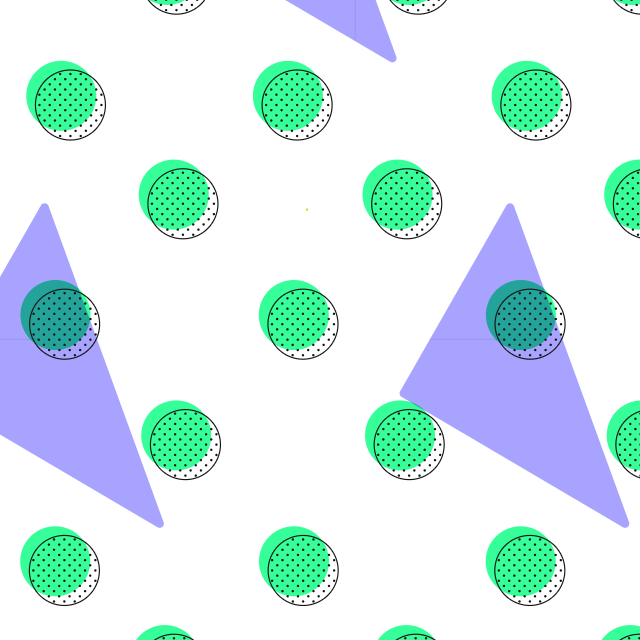
Give the GLSL for this pattern, as a Shadertoy shader.

```glsl
// Offset from the nearest copy of a point; every other row shifts by half a cell
vec2 halfDrop(vec2 p, vec2 center) {
    vec2 d = p - center;
    float row = round(d.y);
    d.y -= row;
    d.x += 0.5 * row;
    d.x -= round(d.x);
    return d;
}

float triangleDistance(vec2 p, vec2 a, vec2 b, vec2 c) {
    vec2 corners[3] = vec2[3](a, b, c);
    float nearest = 1e3;
    float side = -1e3;
    for (int i = 0; i < 3; i++) {
        vec2 start = corners[i];
        vec2 edge = corners[(i + 1) % 3] - start;
        vec2 q = p - start;
        float along = clamp(dot(q, edge) / dot(edge, edge), 0.0, 1.0);
        nearest = min(nearest, length(q - edge * along));
        side = max(side, edge.x * q.y - edge.y * q.x);
    }
    return side < 0.0 ? -nearest : nearest;
}

// Staggered dots: grid centers plus grid corners
float dotDistance(vec2 p) {
    vec2 g = abs(fract(p / 0.0222) - 0.5);
    return min(length(g), length(0.5 - g)) * 0.0222 - 0.0025;
}

float coverage(float dist, float pixel) {
    return clamp(0.5 - dist / pixel, 0.0, 1.0);
}

void mainImage(out vec4 fragColor, in vec2 fragCoord) {
    // One unit is one cell, measured down from the top edge
    vec2 uv = fragCoord / iResolution.y;
    vec2 p = vec2(uv.x, 1.0 - uv.y) * 1.375;
    float pixel = 1.375 / iResolution.y;

    vec3 lilac = vec3(0.66, 0.64, 1.0);
    vec3 green = vec3(0.21, 1.0, 0.6);
    vec3 ink = vec3(0.08);

    // Rounded triangle with a hairline seam whose direction alternates by row
    vec2 t = halfDrop(p, vec2(1.1, 0.79));
    float tri = triangleDistance(t, vec2(-0.0042, -0.3442),
        vec2(-0.2325, 0.0551), vec2(0.243, 0.335)) - 0.009;
    float oddRow = mod(round(p.y - 0.79), 2.0);
    float seam = oddRow > 0.5 ? abs(t.x - 0.163) : max(abs(t.y + 0.0613), t.x + 0.02);
    lilac *= 1.0 - 0.1 * coverage(seam - 0.0009, pixel);
    vec3 color = mix(vec3(1.0), lilac, coverage(tri, pixel));

    // Two discs per row: x of the first, x of the second, shared y
    vec3 rows[4] = vec3[4](
        vec3(0.1513, 0.6383, 0.2256), vec3(0.393, 0.8738, 0.4378),
        vec3(0.1388, 0.6509, 0.6965), vec3(0.3984, 0.8791, 0.9552));
    float disc = 1e3;
    float lines = 1e3;
    for (int i = 0; i < 8; i++) {
        vec3 row = rows[i / 2];
        vec2 d = halfDrop(p, vec2(i % 2 == 0 ? row.x : row.y, row.z));
        float ring = length(d) - 0.0752;
        disc = min(disc, length(d + 0.0197) - 0.0752);
        lines = min(lines, abs(ring) - 0.00125);
        lines = min(lines, max(ring, dotDistance(d)));
    }
    color *= mix(vec3(1.0), green, coverage(disc, pixel));
    color = mix(color, ink, coverage(lines, pixel));

    // Tiny yellow speck, one per cell
    float speck = length(halfDrop(p, vec2(0.6597, 0.4503))) - 0.0027;
    color = mix(color, vec3(0.86, 0.86, 0.2), coverage(speck, pixel));

    fragColor = vec4(color, 1.0);
}
```
